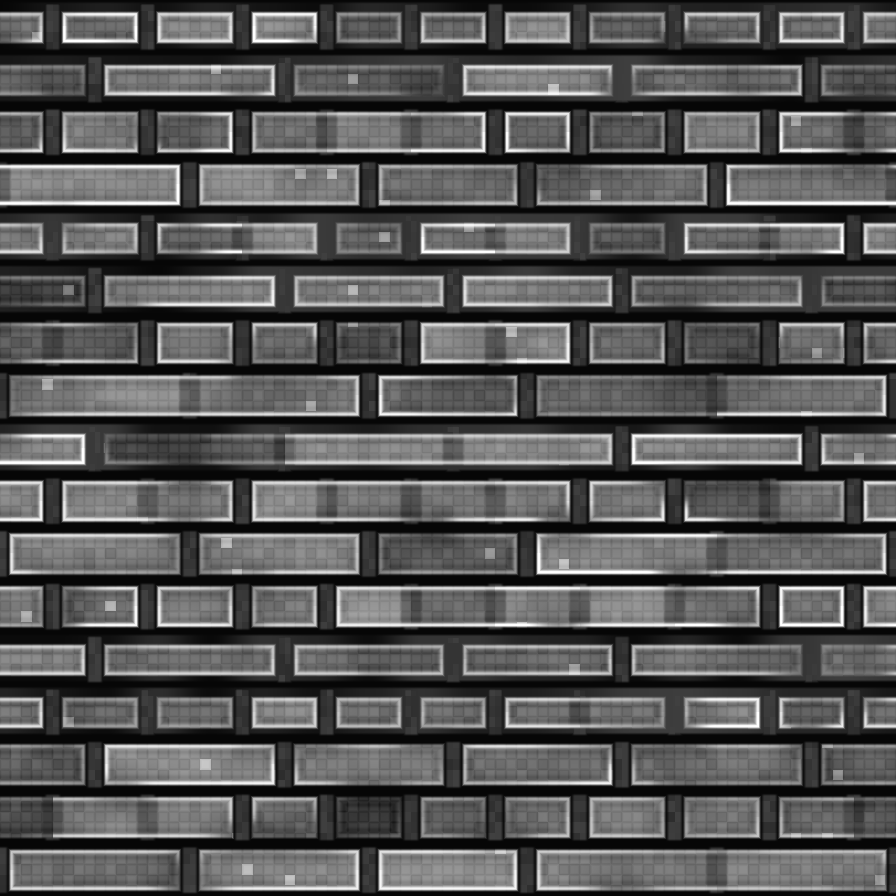
A three.js fragment shader for this texture:

```glsl
// Worn grey brick wall: 17 courses of alternating short and long bricks with
// pale rims and black mortar. Each course is 5 cells high on an 85-cell grid;
// joints snap to that grid, and hashes vary tone, wear and filled joints.
#define CELLS 85.0
#define COURSE 5.0
#define LONG_COUNT 5.0
#define SHORT_COUNT 10.0
#define SOFT 0.16
#define RIM_WIDTH 0.21
#define FILLED_SHARE 0.17
#define DARK_SHARE 0.17
#define MORTAR 0.025
#define JOINT 0.19
#define BRICK 0.47
#define RIM 1.0

varying vec2 vUv;

float hash(vec2 p) {
  return fract(sin(dot(p, vec2(127.1, 311.7))) * 43758.5453);
}

float noise(vec2 p) {
  vec2 i = floor(p), f = fract(p);
  f = f * f * (3.0 - 2.0 * f);
  return mix(mix(hash(i), hash(i + vec2(1.0, 0.0)), f.x),
             mix(hash(i + vec2(0.0, 1.0)), hash(i + 1.0), f.x), f.y);
}

float band(float x, float a, float b) {
  return smoothstep(a - SOFT, a + SOFT, x) * (1.0 - smoothstep(b - SOFT, b + SOFT, x));
}

// Centre of joint i in cells, drifting unevenly along the course.
float jointAt(float i, float count, float offset) {
  float u = i / count + offset;
  float drift = -0.003 + 0.010 * sin(6.2832 * u) + 0.005 * cos(12.5664 * (u - 0.36));
  return floor((u + drift) * CELLS + 0.5);
}

float isFilled(float i, float count, float row) {
  return step(hash(vec2(mod(i, count) + 3.0, row * 1.7 + count)), FILLED_SHARE);
}

void main() {
  // Cell coordinates, measured down from the top course.
  vec2 p = vec2(vUv.x, 1.0 - vUv.y) * CELLS;
  float row = min(floor(p.y / COURSE), CELLS / COURSE - 1.0);
  float t = p.y - row * COURSE;

  // Course layout: the alternation of long and short flips at the middle.
  bool lower = row > 7.5;
  bool isLong = (mod(row, 2.0) > 0.5) != lower;
  bool shifted = lower ? abs(mod(row, 6.0) - 4.0) < 0.5 : mod(row, 4.0) > 2.5;
  float count = isLong ? LONG_COUNT : SHORT_COUNT;
  float offset = isLong ? (shifted ? 0.008 : 0.107) : 0.06;
  float phase = fract(row * 4.0 / 17.0);
  bool thin = (phase < 0.25 || phase > 0.8) && abs(row - 9.0) > 0.5;
  float top = thin ? 1.15 : 0.6;
  float bottom = thin ? 4.1 : 4.5;

  // Find the brick between two joints.
  float i = floor((p.x / CELLS - offset) * count);
  if (p.x < jointAt(i, count, offset)) i -= 1.0;
  else if (p.x >= jointAt(i + 1.0, count, offset)) i += 1.0;
  float left = jointAt(i, count, offset);
  float right = jointAt(i + 1.0, count, offset);
  float filledL = isFilled(i, count, row);
  float filledR = isFilled(i + 1.0, count, row);

  // Inner distance to the brick edge; a filled joint has no edge.
  float dx = min(p.x - left - mix(0.9, -9.0, filledL),
                 right - p.x - mix(0.9, -9.0, filledR));
  float dy = min(t - top, bottom - t);
  float d = min(dx, dy);

  // Tone and wear.
  vec2 id = vec2(mod(i, count), row + count * 3.0);
  vec2 cell = floor(p);
  float dark = step(hash(id + 5.3), DARK_SHARE);
  float wear = noise(p * vec2(0.17, 0.24) + 11.0);
  float grain = hash(cell) - 0.5;
  vec2 seam = abs(fract(p) - 0.5);
  float grid = smoothstep(0.3, 0.5, max(seam.x, seam.y));

  float face = BRICK + 0.14 * (hash(id) - 0.5) - 0.12 * dark;
  face += 0.16 * (wear - 0.5) + 0.07 * grain - 0.05 * grid;
  face += 0.22 * step(0.988, hash(cell + 31.0));
  float nearest = p.x - left < right - p.x ? filledL : filledR;
  float seamDist = min(p.x - left, right - p.x);
  face *= 1.0 - 0.3 * nearest * (1.0 - smoothstep(0.8, 1.1, seamDist));

  // Pale rim with a faint shadow just inside it.
  float strength = mix(0.5, 1.15, hash(id + 17.0)) * (1.0 - 0.65 * dark);
  strength *= smoothstep(0.05, 0.5, wear) * (t > 2.5 ? 1.0 : 0.85);
  float rim = exp(-pow((d - 0.2) / RIM_WIDTH, 2.0));
  face -= 0.07 * exp(-pow((d - 0.75) / 0.25, 2.0));
  face = mix(face, RIM, clamp(rim * strength, 0.0, 1.0));

  // Black mortar, grey upright joints and the ledges beside thin courses.
  float ledge = thin ? band(t, 0.25, 4.6) * 0.22 * noise(vec2(p.x * 0.2, row * 7.0)) : 0.0;
  float upright = band(t, 0.4, 4.7) * (1.0 - smoothstep(0.45, 0.85, seamDist));
  float ground = MORTAR + max(ledge, upright * (JOINT + 0.08 * grain));

  float shade = mix(ground, face, smoothstep(-SOFT, SOFT, d));
  gl_FragColor = vec4(vec3(clamp(shade, 0.0, 1.0)), 1.0);
}
```
